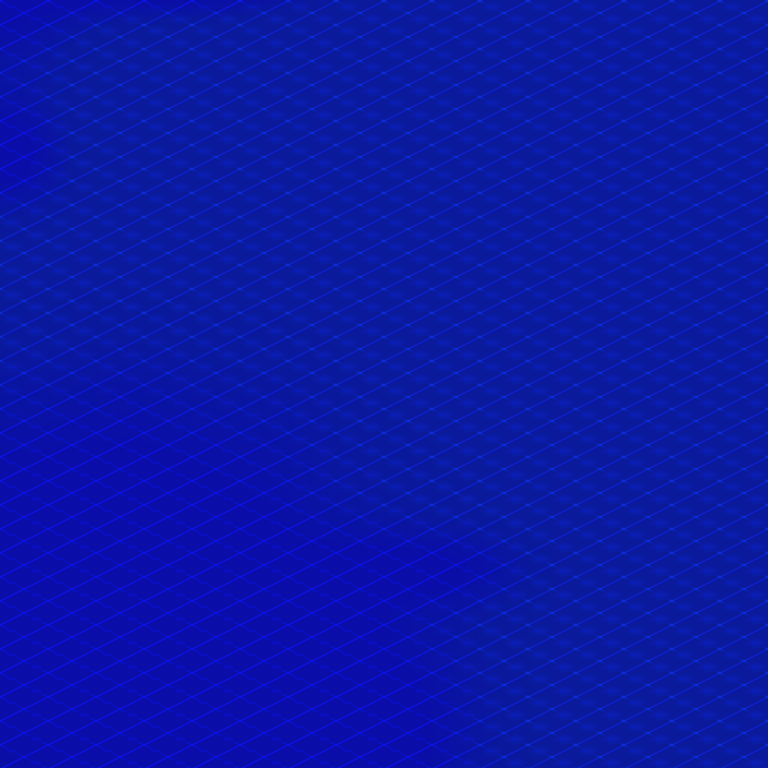
Write a three.js fragment shader that draws this pattern.

```glsl
// Deep blue diamond lattice of fine slanted lines over a softly drifting tint.
#define REPEATS vec2(16.0, 32.0)
#define ROW_SHIFT 0.0013
#define LINE_HALF 0.0010
#define LINE_SOFT 0.0004
#define DOT_SPACING 0.0046
#define BASE_TEAL vec3(0.04, 0.10, 0.605)
#define PATCH_TEAL vec3(0.04, 0.115, 0.66)
#define BASE_BLUE vec3(0.04, 0.052, 0.655)
#define LINE_TEAL vec3(0.04, 0.13, 0.82)
#define LINE_BLUE vec3(0.04, 0.07, 0.90)
#define NODE_TEAL vec3(0.05, 0.27, 0.90)

varying vec2 vUv;

vec2 hashGradient(vec2 cell) {
  vec2 h = vec2(dot(cell, vec2(127.1, 311.7)), dot(cell, vec2(269.5, 183.3)));
  return fract(sin(h) * 43758.5) * 2.0 - 1.0;
}

float gradientNoise(vec2 p) {
  vec2 i = floor(p), f = fract(p);
  vec2 w = f * f * (3.0 - 2.0 * f);
  vec2 e = vec2(1.0, 0.0);
  float low = mix(dot(hashGradient(i), f),
                  dot(hashGradient(i + e), f - e), w.x);
  float high = mix(dot(hashGradient(i + e.yx), f - e.yx),
                   dot(hashGradient(i + e.xx), f - e.xx), w.x);
  return mix(low, high, w.y);
}

float blob(vec2 p, vec2 center, vec2 radius) {
  vec2 d = (p - center) / radius;
  return exp(-dot(d, d));
}

// Amount of pure blue: a large pool at lower left, small ones at upper left
float blueTint(vec2 p) {
  float pool = blob(p, vec2(0.12, 0.21), vec2(0.42, 0.34));
  pool += 0.70 * blob(p, vec2(0.42, 0.02), vec2(0.20, 0.16));
  pool += 0.40 * blob(p, vec2(0.57, 0.26), vec2(0.13, 0.05));
  pool += 0.75 * blob(p, vec2(0.0, 0.80), vec2(0.09, 0.08));
  pool += 0.70 * blob(p, vec2(0.24, 1.01), vec2(0.20, 0.04));
  pool += 0.60 * blob(p, vec2(0.0, 0.98), vec2(0.12, 0.10));
  return smoothstep(0.22, 0.76, pool + 0.06 * gradientNoise(p * 7.0));
}

// Signed offset to the nearest whole number
float nearest(float x) {
  return x - floor(x + 0.5);
}

// Line coverage from a lattice offset, measured vertically on the canvas
float lineCover(float offset) {
  float d = abs(offset) / REPEATS.y;
  return 1.0 - smoothstep(LINE_HALF - LINE_SOFT, LINE_HALF + LINE_SOFT, d);
}

// Short level row of three dots around the middle of a falling edge
float dotRow(float rise, float fall) {
  float along = nearest(rise - 0.5);
  vec2 d = 0.5 * vec2(fall + along, fall - along) / REPEATS;
  float dots = 0.5 + 0.5 * cos(6.2832 * d.x / DOT_SPACING);
  float row = 1.0 - smoothstep(0.0012, 0.0024, abs(d.y));
  return dots * row * (1.0 - smoothstep(0.0062, 0.0078, abs(d.x)));
}

void main() {
  // Skewed axes: each is whole along one family of lines
  vec2 grid = (vUv + vec2(0.0, ROW_SHIFT)) * REPEATS;
  float rise = nearest(grid.x - grid.y);
  float fall = nearest(grid.x + grid.y);

  float tint = blueTint(vUv);

  // Faint lighter patch around the middle of each falling edge
  float middle = smoothstep(0.16, 0.42, abs(rise));
  float patchCover = middle * (1.0 - smoothstep(0.12, 0.40, abs(fall)));
  vec3 color = mix(mix(BASE_TEAL, PATCH_TEAL, 0.85 * patchCover), BASE_BLUE, tint);

  // Falling lines are dim, fade away from the crossings and end in dots
  vec3 lineColor = mix(LINE_TEAL, LINE_BLUE, tint);
  float nearNode = 1.0 - smoothstep(0.08, 0.36, abs(rise));
  float fallStrength = mix(0.16, 0.28, tint) + 0.40 * nearNode;
  color = mix(color, lineColor, lineCover(fall) * fallStrength);
  color = mix(color, lineColor, 0.50 * dotRow(rise, fall));

  // Rising lines are continuous and brighter
  color = mix(color, lineColor, 0.92 * lineCover(rise));

  // Tiny spark where the lines cross
  float node = exp(-260.0 * (rise * rise + fall * fall));
  color = mix(color, mix(NODE_TEAL, LINE_BLUE, tint), 0.55 * node);

  gl_FragColor = vec4(color, 1.0);
}
```
